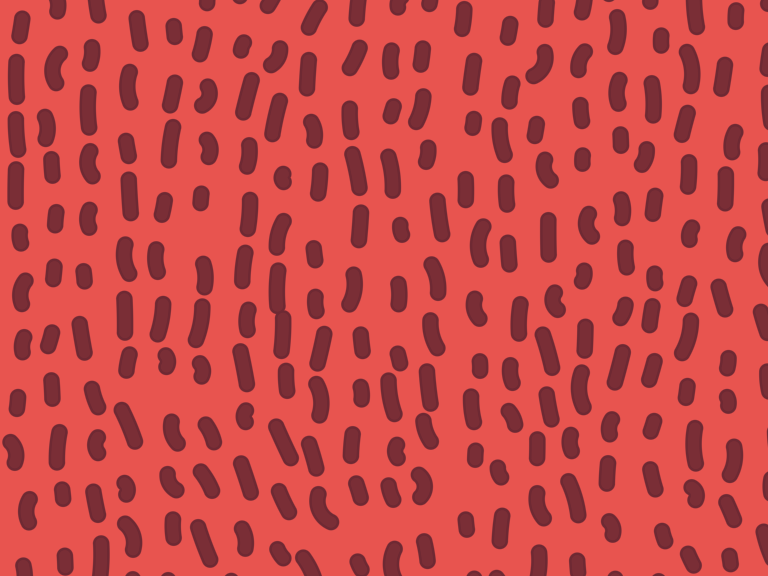
A Shadertoy shader for this pattern:

```glsl
// Scattered, slightly bent round-ended dashes in dark plum on coral red.

#define GROUND vec3(0.91, 0.33, 0.31)
#define DASH vec3(0.48, 0.18, 0.21)
#define RIM vec3(0.43, 0.16, 0.20)
#define CELL vec2(0.065, 0.097)      // column width and row height, canvas height = 1
#define RADIUS 0.0143                // half of the dash thickness
#define HALF_LENGTH vec2(0.007, 0.031)
#define MAX_BEND 0.85                // half angle of the strongest arc
#define TILT_FLOW 0.6                // tilt shared by neighbours
#define TILT_RANDOM 0.24             // tilt of the single dash
#define DRIFT 0.035                  // smooth shift that hides the columns

vec4 hash4(vec2 p) {
    vec4 q = fract(p.xyxy * vec4(0.1031, 0.1030, 0.0973, 0.1099));
    q += dot(q, q.wzxy + 33.33);
    return fract((q.xxyz + q.yzzw) * q.zywx);
}

float cornerSlope(vec2 corner, vec2 offset) {
    return dot(hash4(corner + 71.0).xy * 2.0 - 1.0, offset);
}

float gradientNoise(vec2 p) {
    vec2 i = floor(p), f = fract(p);
    vec2 u = f * f * f * (f * (f * 6.0 - 15.0) + 10.0);
    vec2 e = vec2(1.0, 0.0);
    float low = mix(cornerSlope(i, f), cornerSlope(i + e, f - e), u.x);
    float high = mix(cornerSlope(i + e.yx, f - e.yx), cornerSlope(i + 1.0, f - 1.0), u.x);
    return mix(low, high, u.y);
}

// Distance to a thick arc that runs along y and has its middle at the origin.
float arcDash(vec2 p, float halfLength, float bend) {
    float arcRadius = halfLength / bend;
    vec2 q = vec2(abs(p.y), p.x + arcRadius);
    vec2 tip = vec2(sin(bend), cos(bend));
    bool beyondTip = tip.y * q.x > tip.x * q.y;
    float d = beyondTip ? length(q - tip * arcRadius) : abs(length(q) - arcRadius);
    return d - RADIUS;
}

// Distance to the dash that belongs to one cell.
float cellDash(vec2 p, vec2 cell, float columnShift) {
    vec4 shape = hash4(cell + 17.0);
    vec4 place = hash4(cell + 139.0);
    float halfLength = mix(HALF_LENGTH.x, HALF_LENGTH.y, shape.x);

    // Short dashes have more room to move inside their cell.
    vec2 room = vec2(0.009 + 0.15 * (HALF_LENGTH.y - halfLength),
                     max(0.5 * CELL.y - halfLength - RADIUS - 0.003, 0.0));
    vec2 centre = (cell + 0.5 - vec2(0.0, columnShift)) * CELL;
    centre += (place.xy * 2.0 - 1.0) * room;
    vec2 flowPoint = centre * 3.0;
    centre += DRIFT * vec2(gradientNoise(flowPoint), gradientNoise(flowPoint + 40.0));

    // The lower part leans left, the upper part is almost upright.
    float tilt = TILT_FLOW * gradientNoise(flowPoint + 90.0) + mix(-0.22, 0.12, centre.y);
    tilt += TILT_RANDOM * (shape.z * 2.0 - 1.0);
    float c = cos(tilt), s = sin(tilt);
    vec2 local = p - centre;
    local = vec2(c * local.x - s * local.y, s * local.x + c * local.y);
    local.x *= place.z < 0.5 ? -1.0 : 1.0;
    return arcDash(local, halfLength, 0.02 + MAX_BEND * pow(shape.y, 3.0));
}

void mainImage(out vec4 fragColor, in vec2 fragCoord) {
    vec2 p = fragCoord / iResolution.y;
    float pixel = 1.0 / iResolution.y;
    float d = 1.0;

    // Nearest dash among the cells around; every column has its own height shift.
    for (int i = -2; i <= 2; i++) {
        float column = floor(p.x / CELL.x) + float(i);
        float columnShift = hash4(vec2(column + 31.0, 7.0)).x;
        float row = floor(p.y / CELL.y + columnShift);
        for (int j = -1; j <= 1; j++) {
            d = min(d, cellDash(p, vec2(column, row + float(j)), columnShift));
        }
    }

    // Flat fill with a thin darker rim and a smooth edge.
    vec3 dashColor = mix(DASH, RIM, smoothstep(-0.0055, -0.0035, d));
    float cover = smoothstep(-0.8 * pixel, 0.8 * pixel, -d);
    fragColor = vec4(mix(GROUND, dashColor, cover), 1.0);
}
```
